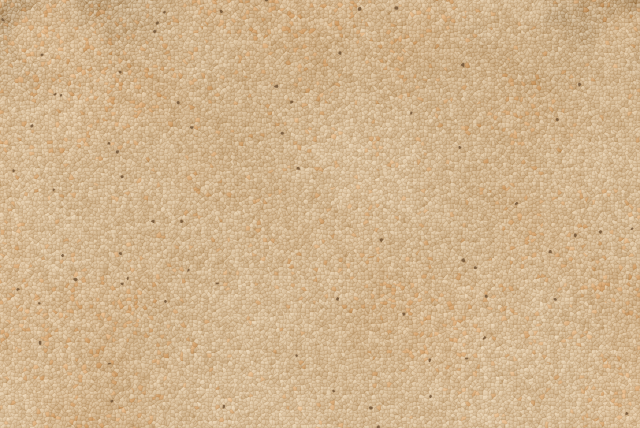
Reproduce this texture procedurally as a Shadertoy shader.

```glsl
// Fine sandy plaster: a warped Voronoi field of tiny pale grains with shaded
// crevices, scattered ochre grains, dark specks and faint weathered patches.
// Each pixel averages a small grid of samples to keep the grains smooth.

#define GRAINS 115.0       // grains per canvas height
#define SAMPLES 3          // samples per pixel side
#define BASE_TONE 0.12     // overall brightness on the sand ramp
#define TONE_SPREAD 0.60   // brightness range between grains
#define CREVICE 0.58       // darkness between grains
#define RELIEF 0.55        // strength of side lighting
#define MOTTLE 0.50        // strength of broad tone patches
#define OCHRE_SHARE 0.07   // share of ochre grains
#define SPECK_SHARE 0.003  // share of dark specks

const vec3 SAND = vec3(0.84, 0.73, 0.585);
const vec3 TONE_STEP = vec3(0.12, 0.16, 0.20);
const vec3 OCHRE_SHIFT = vec3(0.01, -0.065, -0.12);
const vec3 STAIN_SHIFT = vec3(-0.11, -0.10, -0.09);
const vec3 SPECK = vec3(0.43, 0.31, 0.19);
const vec2 LIGHT = vec2(-0.55, 0.83);

// Integer hash of a lattice cell, two values in 0..1
vec2 hash2(vec2 cell, uint seed) {
    uvec2 v = uvec2(ivec2(cell) + 4096) + seed * 7919u;
    v = v * 1664525u + 1013904223u;
    for (int i = 0; i < 2; i++) {
        v.x += v.y * 1664525u;
        v.y += v.x * 1664525u;
        v ^= v >> 16u;
    }
    return vec2(v >> 8u) / float(1u << 24u);
}

float valueNoise(vec2 p, uint seed) {
    vec2 i = floor(p), f = fract(p);
    f = f * f * (3.0 - 2.0 * f);
    float low = mix(hash2(i, seed).x, hash2(i + vec2(1, 0), seed).x, f.x);
    float high = mix(hash2(i + vec2(0, 1), seed).x, hash2(i + vec2(1, 1), seed).x, f.x);
    return mix(low, high, f.y);
}

float fbm(vec2 p, uint seed) {
    float sum = 0.0, weight = 0.5;
    for (uint i = 0u; i < 4u; i++) {
        sum += weight * valueNoise(p, seed + i);
        p = mat2(1.6, 1.2, -1.2, 1.6) * p;
        weight *= 0.5;
    }
    return sum / 0.9375;
}

// Broad variation: x = tone, y = ochre density, z = stain near the top corners
vec3 weathering(vec2 uv, float aspect) {
    float tone = fbm(uv * 3.5, 11u) - 0.5;
    float ochre = smoothstep(0.35, 0.7, fbm(uv * 4.0, 23u));
    float side = abs(uv.x / aspect - 0.5) * 2.0;
    float corner = smoothstep(0.72, 1.05, uv.y) * smoothstep(0.3, 1.0, side);
    float stain = corner * smoothstep(0.35, 0.7, fbm(uv * 9.0, 37u));
    return vec3(tone, ochre, stain);
}

vec3 plaster(vec2 uv, vec3 weather) {
    vec2 p = uv * GRAINS;
    p += 0.45 * (vec2(valueNoise(p * 1.3, 3u), valueNoise(p * 1.3, 5u)) - 0.5);

    // Nearest and second nearest grain centres
    vec2 home = floor(p), grain = home, offset = vec2(0.0);
    float near = 9.0, next = 9.0;
    for (int y = -1; y <= 1; y++)
    for (int x = -1; x <= 1; x++) {
        vec2 cell = home + vec2(x, y);
        vec2 d = p - cell - 0.08 - 0.84 * hash2(cell, 1u);
        float dist = length(d);
        if (dist < near) {
            next = near;
            near = dist;
            offset = d;
            grain = cell;
        } else {
            next = min(next, dist);
        }
    }

    // Grain brightness, crevices and relief
    vec2 kind = hash2(grain, 7u);
    float crevice = 1.0 - smoothstep(0.0, 0.35, next - near);
    float roughness = 1.0 + 0.5 * weather.z;
    float tone = BASE_TONE + TONE_SPREAD * (kind.x - 0.5);
    tone -= CREVICE * roughness * crevice;
    tone += RELIEF * roughness * dot(offset, LIGHT);
    tone += MOTTLE * weather.x + 0.2 * (valueNoise(p * 3.0, 9u) - 0.5);
    vec3 color = SAND + TONE_STEP * tone;

    // Ochre grains, stains and dark specks
    float ochre = step(kind.y, OCHRE_SHARE * (0.4 + 1.2 * weather.y));
    color += OCHRE_SHIFT * (ochre * (1.0 - 0.5 * crevice) + 0.12 * (weather.y - 0.5));
    color += STAIN_SHIFT * weather.z;
    float speck = step(1.0 - SPECK_SHARE, kind.y) * (1.0 - smoothstep(0.3, 0.55, near));
    return mix(color, SPECK, 0.85 * speck);
}

void mainImage(out vec4 fragColor, in vec2 fragCoord) {
    float aspect = iResolution.x / iResolution.y;
    vec3 weather = weathering(fragCoord / iResolution.y, aspect);
    vec3 sum = vec3(0.0);
    for (int y = 0; y < SAMPLES; y++)
    for (int x = 0; x < SAMPLES; x++) {
        vec2 shift = (vec2(x, y) + 0.5) / float(SAMPLES) - 0.5;
        sum += plaster((fragCoord + shift) / iResolution.y, weather);
    }
    fragColor = vec4(clamp(sum / float(SAMPLES * SAMPLES), 0.0, 1.0), 1.0);
}
```
